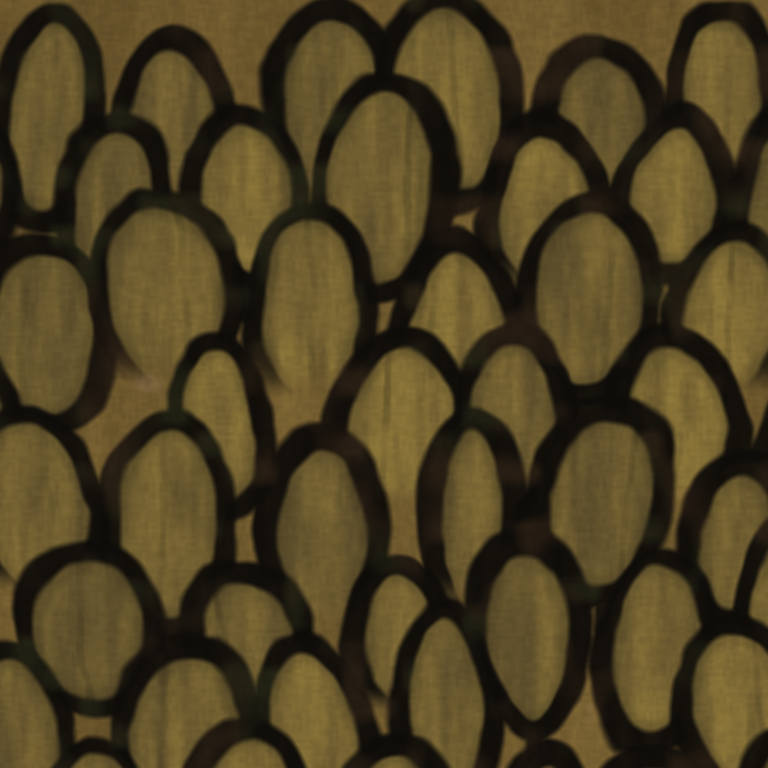
A WebGL 1 fragment shader for this pattern:

```glsl
precision highp float;
// Overlapping ochre scales with thick, dark, brushed outlines on canvas.
uniform vec2 u_resolution;

#define ROWS 8
#define COLS 8
#define SPACING vec2(0.185, 0.135)
#define TOP_ROW 0.86
#define JITTER vec2(0.060, 0.065)
#define STROKE 0.0145
#define SOFTNESS 0.0050
#define MISSING 0.08
#define OPEN_SHARE 0.40
#define WOBBLE 0.014
#define GRAIN 0.075

const vec3 GROUND = vec3(0.43, 0.345, 0.175);
const vec3 OLIVE = vec3(0.37, 0.31, 0.17);
const vec3 GOLD = vec3(0.53, 0.445, 0.215);
const vec3 SHADE = vec3(0.25, 0.215, 0.115);
const vec3 INK = vec3(0.055, 0.046, 0.035);
const vec3 INK_BROWN = vec3(0.145, 0.105, 0.070);
const vec3 INK_GREEN = vec3(0.120, 0.120, 0.070);
const vec3 PALE = vec3(0.55, 0.44, 0.32);

vec3 hash3(vec2 p) {
  vec3 q = fract(p.xyx * vec3(0.1031, 0.1030, 0.0973));
  q += dot(q, q.yxz + 33.33);
  return fract((q.xxy + q.yzz) * q.zyx);
}

float noise(vec2 p) {
  vec2 i = floor(p), f = fract(p);
  f *= f * (3.0 - 2.0 * f);
  vec2 e = vec2(0.0, 1.0);
  return mix(mix(hash3(i).x, hash3(i + e.yx).x, f.x),
             mix(hash3(i + e.xy).x, hash3(i + e.yy).x, f.x), f.y);
}

// Soft coverage of a shape from its signed distance.
float cover(float d) {
  return 1.0 - smoothstep(-SOFTNESS, SOFTNESS, d);
}

// Approximate distance to an egg in unit coordinates q with radii r.
float eggDistance(vec2 q, vec2 r, float power) {
  vec2 a = pow(abs(q) + 1e-4, vec2(power));
  float k = pow(a.x + a.y, 1.0 / power);
  return k * (k - 1.0) / (length(q / r) + 1e-3);
}

void main() {
  vec2 p = gl_FragCoord.xy / u_resolution.y;

  // Paint texture shared by all layers.
  float broad = noise(p * 9.0 + 3.7);
  float streak = 0.6 * noise(p * vec2(48.0, 6.0)) + 0.4 * noise(p * vec2(95.0, 17.0) + 8.0);
  float mottle = noise(p * 26.0 + 51.0);
  float weave = 0.5 * noise(p * vec2(230.0, 90.0)) + 0.5 * noise(p * vec2(80.0, 230.0) + 17.0);
  vec2 wob = vec2(noise(p * 13.0 + 20.0), noise(p * 13.0 + 70.0)) - 0.5;
  wob += 0.3 * (vec2(noise(p * 45.0 + 5.0), noise(p * 45.0 + 90.0)) - 0.5);
  vec2 brush = p + WOBBLE * wob;

  vec3 ink = mix(INK, mix(INK_GREEN, INK_BROWN, smoothstep(0.35, 0.65, broad)),
                 smoothstep(0.45, 0.95, mottle));
  vec3 color = GROUND * (0.82 + 0.2 * broad + 0.16 * streak);
  color = mix(color, PALE, 0.5 * smoothstep(0.86, 0.97, mottle));

  // Rows are painted from the top down, so lower scales cover upper ones.
  for (int row = 0; row < ROWS; row++) {
    for (int col = 0; col < COLS; col++) {
      vec2 id = vec2(float(col), float(row));
      vec3 h = hash3(id + 11.0);
      vec3 g = hash3(id * 1.7 + 43.0);
      vec3 k = hash3(id * 2.3 + 97.0);
      if (k.x < MISSING) continue;

      vec2 center = vec2((id.x - 0.8 + 0.5 * mod(id.y, 2.0)) * SPACING.x,
                         TOP_ROW - id.y * SPACING.y) + (h.xy - 0.5) * JITTER;
      vec2 r = vec2(mix(0.058, 0.088, g.x), mix(0.100, 0.138, g.y));
      vec2 pos = brush - center;
      pos.x += (h.z - 0.5) * 0.26 * pos.y;
      vec2 q = pos / r;
      q.x *= 1.0 + mix(-0.08, 0.16, g.z) * clamp(q.y, -1.5, 1.5);
      float power = q.y > 0.0 ? mix(1.75, 2.4, k.y) : mix(1.6, 2.2, k.z);
      float d = eggDistance(q, r, power);

      // Some scales fade out at the foot and become arches.
      float isOpen = step(1.0 - OPEN_SHARE, fract(k.x * 7.0));
      float foot = mix(1.0, smoothstep(-0.9, -0.45, q.y), isOpen);

      // Streaked fill, shaded along the outline and in a few vertical strokes.
      float width = STROKE * mix(0.72, 1.28, broad) * mix(0.85, 1.15, h.x);
      float tone = 0.5 + 1.1 * (streak - 0.5) + 0.55 * (g.z - 0.5) + 0.4 * (broad - 0.5);
      vec3 fill = mix(OLIVE, GOLD, clamp(tone, 0.0, 1.0));
      float rim = smoothstep(-width - 0.022, -width, d);
      float stroke = smoothstep(0.09, 0.02, abs(q.x - h.y + 0.5)) * step(0.55, g.x);
      float dark = 0.5 * rim * mix(0.4, 1.0, mottle) + 0.45 * stroke * mottle;
      fill = mix(fill, SHADE, clamp(dark, 0.0, 1.0));
      color = mix(color, fill, cover(d) * foot);

      // Outline, with a short drip under a few closed scales.
      float line = cover(abs(d) - width) * foot * mix(0.9, 1.0, streak);
      vec2 dripPos = brush - center + vec2(0.0, r.y + 0.025);
      float drip = length(vec2(dripPos.x, max(abs(dripPos.y) - 0.02, 0.0))) - 0.011;
      line = max(line, 0.9 * cover(drip) * step(0.75, k.y) * (1.0 - isOpen));
      color = mix(color, ink, line);
    }
  }

  color *= 1.0 + 2.0 * GRAIN * (weave - 0.5);
  gl_FragColor = vec4(color, 1.0);
}
```
